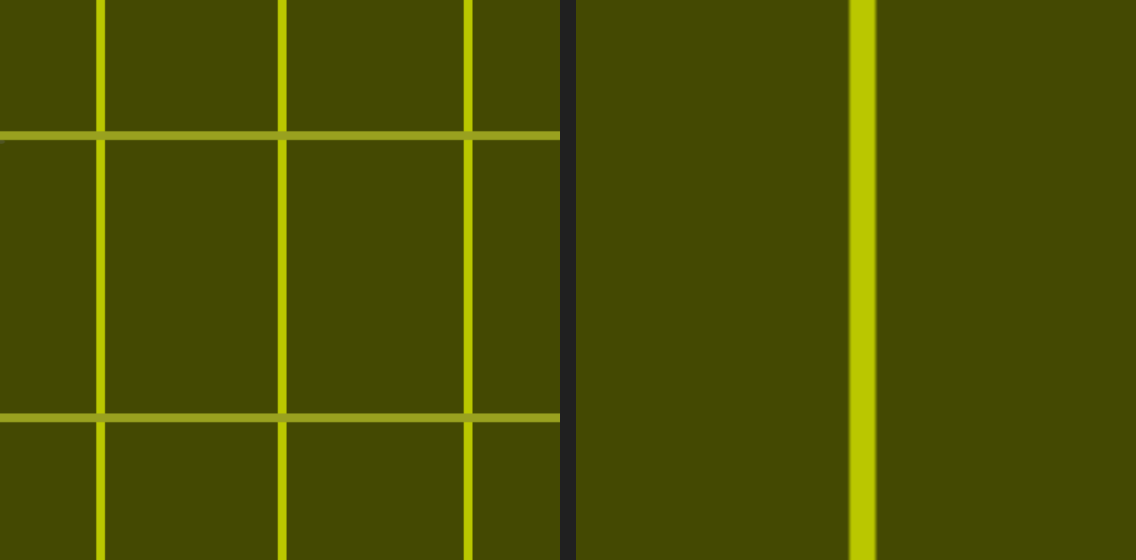
Left, the full canvas; right, a detail of the centre.
A WebGL 1 fragment shader for this pattern:

```glsl
precision highp float;
// Dark olive field crossed by a sparse grid: three bright upright stripes
// lie under two duller level stripes. Each family repeats by its nearest
// line, and every other upright stripe sits slightly off its even spacing.

uniform vec2 u_resolution;

const vec3 FIELD = vec3(0.265, 0.285, 0.008);
const vec3 UPRIGHT = vec3(0.73, 0.78, 0.0);
const vec3 LEVEL = vec3(0.60, 0.63, 0.12);
const vec3 SMUDGE = vec3(0.31, 0.33, 0.13);

const float HALF_WIDTH = 0.0078125;
const vec2 FIRST_LINE = vec2(0.1796875, 0.25390625);
const vec2 PERIOD = vec2(0.328125, 0.50390625);
const float ODD_SHIFT = -0.00390625;

// Distance to the nearest line of a family; odd lines move by oddShift.
float lineDistance(float position, float first, float period, float oddShift) {
  float index = floor((position - first) / period + 0.5);
  float center = first + index * period + mod(index, 2.0) * oddShift;
  return abs(position - center);
}

// Soft coverage of a stripe, from the distance to its center.
float stripe(float dist, float halfWidth, float blur) {
  return 1.0 - smoothstep(halfWidth - blur, halfWidth + blur, dist);
}

// Soft coverage of an axis-aligned ellipse.
float spot(vec2 p, vec2 center, vec2 radius) {
  return 1.0 - smoothstep(0.5, 1.0, length((p - center) / radius));
}

void main() {
  vec2 uv = gl_FragCoord.xy / u_resolution;
  vec2 blur = max(vec2(0.0018), 1.0 / u_resolution);

  float upright = stripe(
    lineDistance(uv.x, FIRST_LINE.x, PERIOD.x, ODD_SHIFT), HALF_WIDTH, blur.x);
  float level = stripe(
    lineDistance(uv.y, FIRST_LINE.y, PERIOD.y, 0.0), HALF_WIDTH, blur.y);

  // Faint wear at the left edge, then the stripes on top
  vec3 color = mix(FIELD, SMUDGE, spot(uv, vec2(0.002, 0.747), vec2(0.009, 0.005)));
  color = mix(color, UPRIGHT, upright);
  color = mix(color, LEVEL, level);

  gl_FragColor = vec4(color, 1.0);
}
```
